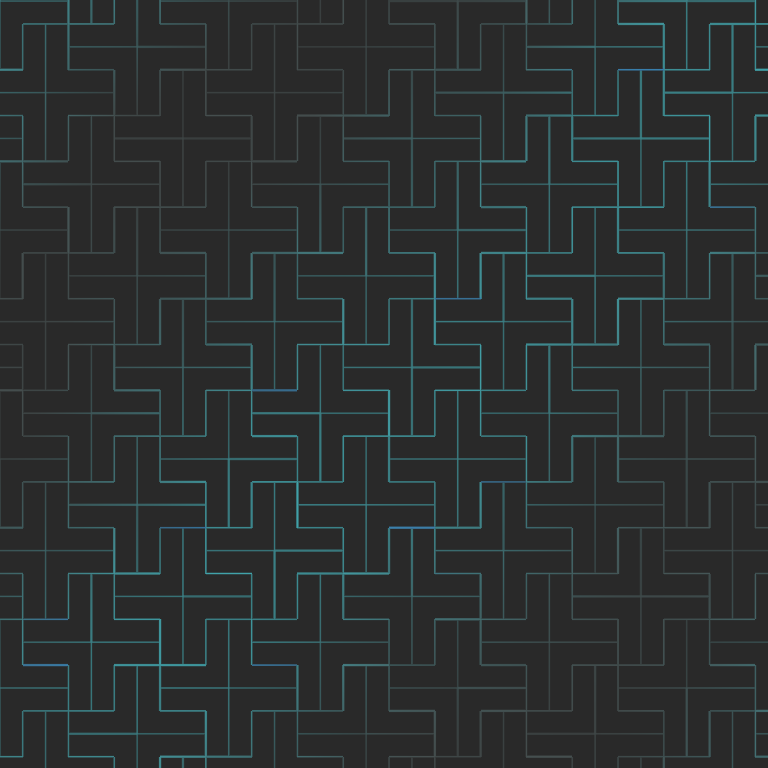
Reproduce this pattern procedurally as a three.js fragment shader.

```glsl
// Interlocking plus-shaped tiles drawn in thin teal lines that brighten along a diagonal band.
varying vec2 vUv;

const float CELLS = 16.77;                  // unit cells across the canvas; a plus spans three
const vec2 FIRST_CENTER = vec2(0.1786, 0.9390);
const float LINE_WIDTH = 0.0019;            // canvas units
const float EXTRA_WIDTH = 0.0010;           // added to the heavier segments
const float SOFTNESS = 0.0019;
const float HEAVY_SHARE = 0.28;
const float BLUE_SHARE = 0.16;
const float CROSS_STRENGTH = 0.74;          // centre lines relative to outlines
const float BAND_PERIOD = 1.2;
const float BAND_OFFSET = 0.05;
const float BAND_NOISE = 0.35;
const vec3 GROUND = vec3(0.160, 0.160, 0.160);
const vec3 DIM_LINE = vec3(0.275, 0.315, 0.315);
const vec3 BRIGHT_LINE = vec3(0.255, 0.640, 0.670);
const vec3 BLUE_LINE = vec3(0.230, 0.550, 0.760);

float hash(vec2 p) {
  return fract(sin(dot(p, vec2(127.1, 311.7))) * 43758.5453);
}

float noise(vec2 p) {
  vec2 i = floor(p), f = fract(p);
  f = f * f * (3.0 - 2.0 * f);
  return mix(mix(hash(i), hash(i + vec2(1.0, 0.0)), f.x),
             mix(hash(i + vec2(0.0, 1.0)), hash(i + 1.0), f.x), f.y);
}

// Centre cell of the plus that owns a unit cell
vec2 plusCenter(vec2 cell) {
  float k = floor(mod(cell.x - 2.0 * cell.y + 0.5, 5.0));
  vec2 arm = vec2(0.0);
  if (k == 1.0) arm.x = 1.0;
  if (k == 4.0) arm.x = -1.0;
  if (k == 3.0) arm.y = 1.0;
  if (k == 2.0) arm.y = -1.0;
  return cell - arm;
}

// Soft line coverage; the segment id picks its weight and strength
float stroke(float dist, vec2 id) {
  float heavy = step(1.0 - HEAVY_SHARE, hash(id + 3.7));
  float halfWidth = 0.5 * (LINE_WIDTH + EXTRA_WIDTH * heavy);
  float d = dist / CELLS;
  float cover = 1.0 - smoothstep(halfWidth - 0.5 * SOFTNESS, halfWidth + 0.5 * SOFTNESS, d);
  return cover * mix(0.72, 1.0, hash(id + 8.3));
}

// Outline along one axis, present only where two different tiles meet
float outline(vec2 cell, vec2 center, vec2 stepDir, float dist) {
  vec2 gap = abs(plusCenter(cell + stepDir) - center);
  return step(0.5, gap.x + gap.y) * stroke(dist, cell + 0.5 * stepDir);
}

void main() {
  // Tile lookup
  vec2 p = (vUv - FIRST_CENTER) * CELLS;
  vec2 cell = floor(p + 0.5);
  vec2 inCell = p - cell;
  vec2 side = mix(vec2(-1.0), vec2(1.0), step(0.0, inCell));
  vec2 center = plusCenter(cell);
  vec2 local = p - center;
  vec2 arm = mix(vec2(-1.0), vec2(1.0), step(0.0, local));

  // Outline edges and the cross inside each plus
  vec2 edgeDist = 0.5 - abs(inCell);
  float upright = outline(cell, center, vec2(side.x, 0.0), edgeDist.x);
  float level = outline(cell, center, vec2(0.0, side.y), edgeDist.y);
  float crossLevel = stroke(abs(local.y), center + vec2(0.3 * arm.x, 0.0));
  float crossUpright = stroke(abs(local.x), center + vec2(0.0, 0.3 * arm.y));
  float crossLines = CROSS_STRENGTH * (1.0 - (1.0 - crossLevel) * (1.0 - crossUpright));
  float ink = max(max(upright, level), crossLines);

  // Diagonal band of brightness, broken up by noise
  float band = 0.5 + 0.5 * cos(6.28318 * (vUv.x - vUv.y - BAND_OFFSET) / BAND_PERIOD);
  band += BAND_NOISE * (noise(vUv * 6.0) - 0.5);
  band = clamp(band, 0.0, 1.0);

  // Some level edges turn blue where the band is bright
  vec2 edgeId = cell + vec2(0.0, 0.5 * side.y);
  float blue = step(1.0 - BLUE_SHARE, hash(edgeId + 5.1)) * step(0.01, level);
  vec3 bright = mix(BRIGHT_LINE, BLUE_LINE, blue * smoothstep(0.5, 0.8, band));
  vec3 lineColor = mix(DIM_LINE, bright, band);

  gl_FragColor = vec4(mix(GROUND, lineColor, ink), 1.0);
}
```
